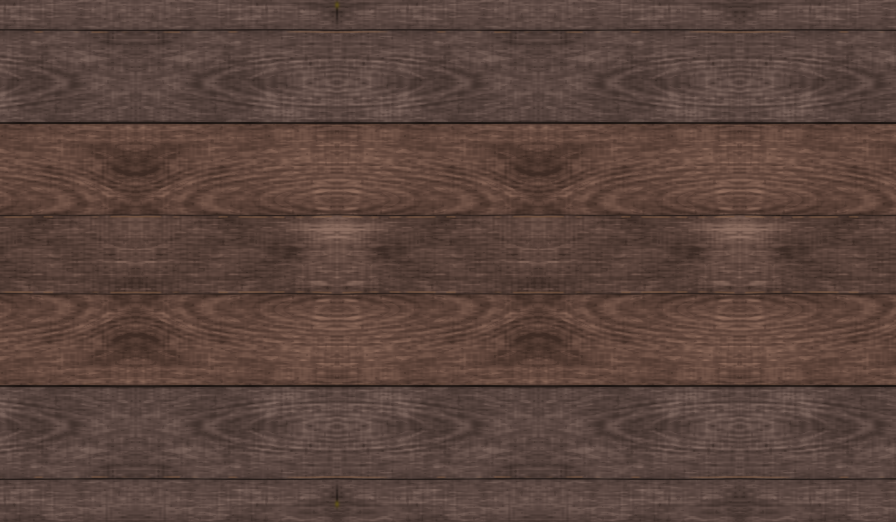
Give the GLSL for this texture, as a Shadertoy shader.

```glsl
const vec3 BLACK = vec3(0.09, 0.065, 0.055);
const vec3 DARK = vec3(0.225, 0.17, 0.15);
const vec3 MID = vec3(0.36, 0.28, 0.255);
const vec3 PALE = vec3(0.53, 0.43, 0.39);
const vec3 WARM = vec3(1.06, 0.99, 0.93);
const vec3 GREY = vec3(0.99, 1.0, 1.01);
const vec3 LIP = vec3(0.50, 0.36, 0.26);
const vec3 MOSS = vec3(0.42, 0.36, 0.10);

const float AXIS_X = 0.6457;       // a vertical mirror axis
const float HALF_PERIOD = 0.3857;  // distance between mirror axes
const float AXIS_Y = 0.5123;       // the horizontal mirror axis

// Seam distance from the horizontal axis, half width, strength
const vec3 SEAMS[3] = vec3[3](vec3(0.0755, 0.0008, 0.65), vec3(0.2525, 0.0021, 0.95),
                              vec3(0.430, 0.0011, 0.8));

float hash(vec2 p) {
    vec3 q = fract(vec3(p.xyx) * 0.1031);
    q += dot(q, q.yzx + 33.33);
    return fract((q.x + q.y) * q.z);
}

float noise(vec2 p) {
    vec2 i = floor(p), f = fract(p);
    f = f * f * (3.0 - 2.0 * f);
    return mix(mix(hash(i), hash(i + vec2(1, 0)), f.x),
               mix(hash(i + vec2(0, 1)), hash(i + vec2(1, 1)), f.x), f.y);
}

float fbm(vec2 p) {
    float sum = 0.0, amp = 0.5;
    for (int i = 0; i < 4; i++) {
        sum += amp * noise(p);
        p = p * 2.03 + 17.3;
        amp *= 0.5;
    }
    return sum / 0.9375;
}

// Soft elliptical spot
float spot(vec2 p, vec2 centre, vec2 size) {
    vec2 q = (p - centre) / size;
    return exp(-dot(q, q));
}

// Growth-ring coordinate: ellipses near the centre, straight lines far away
float ringField(vec2 p, float centreY, float slope, float reach) {
    float across = slope * reach * tanh(p.x / reach);
    return length(vec2(p.y - centreY, across));
}

// Signed grain brightness: fibres, speckle and growth rings
float grain(vec2 p, float ring, float seed, float ringAmount) {
    float fibre = noise(vec2(p.x * 14.0, ring * 210.0) + seed) - 0.5;
    float fine = noise(vec2(p.x * 85.0, p.y * 290.0) + seed * 2.0) - 0.5;
    float wobble = fbm(vec2(p.x * 9.0, ring * 25.0) + seed);
    float rings = sin(ring * 680.0 + wobble * 7.0);
    return fibre * 0.24 + fine * 0.30 + rings * ringAmount;
}

// Fine vertical saw marks, fading in and out
float sawMarks(vec2 p, float seed) {
    float marks = noise(vec2(p.x * 230.0, p.y * 32.0) + seed) - 0.5;
    return marks * (0.04 + 0.22 * fbm(p * vec2(8.0, 12.0) + seed));
}

// Three-stop wood ramp
vec3 woodColor(float tone) {
    vec3 c = mix(DARK, MID, clamp(tone * 2.0, 0.0, 1.0));
    return mix(c, PALE, clamp(tone * 2.0 - 1.0, 0.0, 1.0));
}

void mainImage(out vec4 fragColor, in vec2 fragCoord) {
    float pixel = 1.0 / iResolution.y;
    vec2 uv = fragCoord * pixel;

    // Fold the plane about its mirror axes
    float u = abs(mod(uv.x - AXIS_X + HALF_PERIOD, 2.0 * HALF_PERIOD) - HALF_PERIOD);
    float height = uv.y - AXIS_Y;
    float d = abs(height);
    float edge = d + 0.0016 * (noise(vec2(u * 14.0, floor(d * 8.0))) - 0.5);
    int row = int(edge > SEAMS[0].x) + int(edge > SEAMS[1].x) + int(edge > SEAMS[2].x);
    vec2 p = vec2(u, row == 0 ? height : d);
    float seed = float(row) * 31.7 + 5.0;

    // Plank character
    float tone = 0.46, ring = p.y, ringAmount = 0.02;
    float ragged = 0.35 + 1.3 * fbm(p * vec2(45.0, 60.0));
    vec3 tint = GREY;
    if (row == 0) {
        tone = 0.37 + 0.42 * spot(p, vec2(0.0, 0.048), vec2(0.10, 0.026));
        tone -= 0.24 * ragged * spot(p, vec2(0.095, 0.012), vec2(0.035, 0.022));
        tone -= 0.28 * ragged * spot(p, vec2(HALF_PERIOD, -0.060), vec2(0.05, 0.02));
        tint = mix(vec3(1.0), WARM, 0.5);
    } else if (row == 1) {
        vec2 knot = vec2(HALF_PERIOD, 0.150);
        ring = ringField(p, 0.105, 0.22, 0.26) + 0.03 * spot(p, knot, vec2(0.09, 0.05));
        ringAmount = 0.13 * smoothstep(0.22, 0.13, p.y);
        tone = 0.51 + 0.12 * spot(p, vec2(0.05, 0.12), vec2(0.18, 0.035));
        tone -= 0.46 * ragged * spot(p, knot, vec2(0.085, 0.07));
        tint = WARM;
    } else if (row == 2) {
        ring = ringField(p, 0.330, 0.20, 0.40);
        ringAmount = 0.10 * smoothstep(0.070, 0.045, ring);
        tone = 0.44 + 0.12 * spot(p, vec2(0.0, 0.33), vec2(0.20, 0.035));
        tone += 0.13 * smoothstep(0.0035, 0.0, abs(ring - 0.044));
        tone += 0.12 * spot(p, vec2(HALF_PERIOD, 0.33), vec2(0.09, 0.016));
    } else {
        tone = 0.43;
    }

    // Stains, grain, saw marks and worn flecks
    tone += 0.55 * (fbm(p * vec2(7.0, 17.0) + seed) - 0.5);
    tone += grain(p, ring, seed, ringAmount) + sawMarks(p, seed);
    float flecks = smoothstep(0.68, 0.85, noise(vec2(u * 30.0, ring * 210.0) + seed * 3.0));
    tone += 0.17 * flecks;
    float pits = smoothstep(0.80, 0.95, noise(vec2(u * 110.0, p.y * 230.0) + seed));
    tone -= 0.14 * pits;
    vec3 color = woodColor(tone) * tint;

    // Seams with a soft shadow and a chipped warm lip
    for (int i = 0; i < 3; i++) {
        float halfWidth = SEAMS[i].y, strength = SEAMS[i].z;
        float offset = edge - SEAMS[i].x, gap = abs(offset);
        color *= 1.0 - 0.32 * strength * exp(-gap / 0.004);
        float chips = smoothstep(0.35, 0.70, noise(vec2(u * 55.0, float(i) * 9.0)));
        float lip = smoothstep(0.003, 0.0, abs(offset + halfWidth + 0.0025));
        color = mix(color, LIP, lip * chips * (i == 1 ? 0.2 : 0.6));
        float wear = 0.7 + 0.3 * noise(vec2(u * 30.0, float(i) * 5.0));
        float cover = smoothstep(halfWidth + pixel * 0.6, halfWidth - pixel * 0.6, gap);
        color = mix(color, BLACK, cover * strength * wear);
    }

    // Small mossy split on one axis only
    vec2 split = vec2(uv.x - AXIS_X, d);
    color = mix(color, BLACK, 0.7 * spot(split, vec2(0.0, 0.466), vec2(0.0025, 0.020)));
    color = mix(color, MOSS, 0.8 * spot(split, vec2(0.0, 0.478), vec2(0.004, 0.006)));

    fragColor = vec4(clamp(color, 0.0, 1.0), 1.0);
}
```
